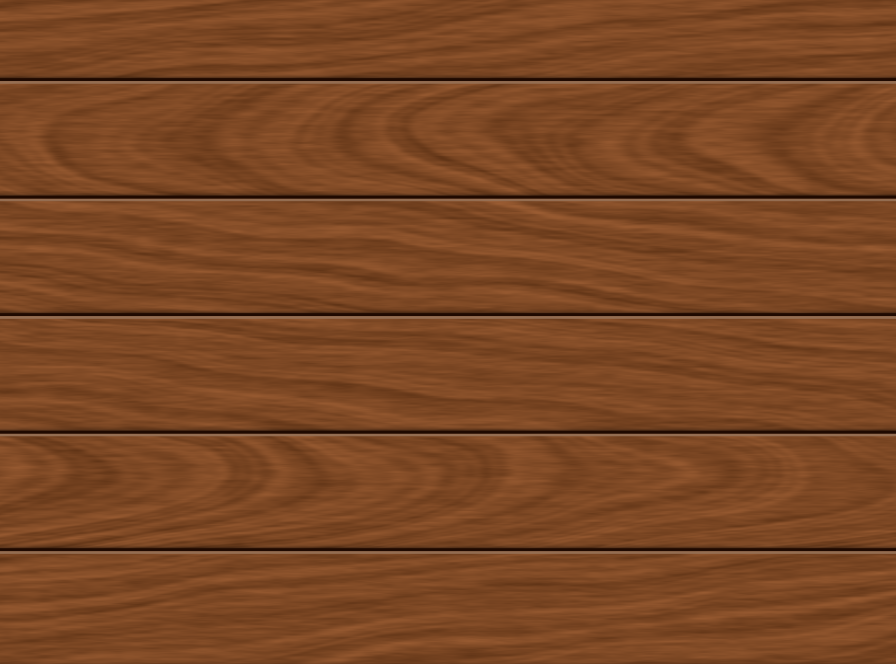
Give the GLSL for this texture, as a Shadertoy shader.

```glsl
// Six horizontal brown wood planks with straight and arched grain and bevelled seams.

const float PITCH = 0.177;         // plank height, in canvas heights
const float FIRST_SEAM = 0.170;    // height of the lowest seam
const float GROOVE_WIDTH = 0.024;  // in plank heights, as all values below
const float BEVEL_WIDTH = 0.023;
const float SHADE_REACH = 0.014;   // soft shadow above the groove
const float RING_CONTRAST = 0.27;
const float FIBRE_CONTRAST = 0.50;
const vec2 FIBRE_SCALE = vec2(3.5, 42.0);

const vec3 DARK_WOOD = vec3(0.365, 0.195, 0.080);
const vec3 LIGHT_WOOD = vec3(0.615, 0.368, 0.202);
const vec3 GROOVE = vec3(0.120, 0.035, 0.000);
const vec3 BEVEL = vec3(0.590, 0.445, 0.340);

// Grain of each plank, bottom to top: rings along, rings across, bow of the arch
const vec3 GRAIN[6] = vec3[6](
    vec3(-0.50, 4.6, 0.8),
    vec3(1.15, -2.2, 7.0),
    vec3(0.50, 4.8, 0.9),
    vec3(0.52, 4.4, -1.0),
    vec3(1.20, 0.3, -5.6),
    vec3(-0.55, 4.5, -0.8));

float hash(vec2 p) {
    p = fract(p * vec2(0.1031, 0.1137));
    p += dot(p, p.yx + 33.33);
    return fract((p.x + p.y) * p.x * 7.31);
}

float valueNoise(vec2 p) {
    vec2 cell = floor(p);
    vec2 f = fract(p);
    f = f * f * (3.0 - 2.0 * f);
    float low = mix(hash(cell), hash(cell + vec2(1, 0)), f.x);
    float high = mix(hash(cell + vec2(0, 1)), hash(cell + vec2(1, 1)), f.x);
    return mix(low, high, f.y);
}

// Uneven growth rings from layered sines, about -1 to 1
float ringTone(float r) {
    float broad = sin(5.2 * r + 1.3 * sin(1.9 * r));
    float medium = sin(10.7 * r + 1.1 * sin(3.1 * r + 2.0));
    float fine = sin(22.3 * r + 1.4 * sin(4.7 * r));
    return 0.50 * broad + 0.32 * medium + 0.22 * fine;
}

// Short horizontal streaks, about -0.5 to 0.5
float fibres(vec2 p) {
    float tone = 0.0;
    float weight = 0.5;
    for (int i = 0; i < 3; i++) {
        tone += weight * (valueNoise(p) - 0.5);
        p = p * vec2(1.9, 1.6) + 17.3;
        weight *= 0.65;
    }
    return tone;
}

// Wood brightness from 0 to 1; p is in plank heights
float woodTone(vec2 p, float plank) {
    vec3 grain = GRAIN[int(plank)];
    float v = p.y - 0.5;
    vec2 seeded = p + vec2(13.7, 41.0) * (plank + 1.0);

    // Bent ring field with a slow wobble
    float ring = grain.x * p.x + grain.y * v + grain.z * v * v + 7.3 * plank;
    ring += 0.16 * sin(1.3 * p.x + 3.0 * v + 2.0 * plank);
    ring += 0.10 * sin(2.9 * p.x - 5.0 * v + plank);
    ring += 0.30 * (valueNoise(seeded * vec2(1.1, 2.6)) - 0.5);
    ring += 0.07 * fibres(seeded * vec2(4.0, 22.0));

    // Rings fade in and out along the plank
    float strength = mix(0.55, 1.2, valueNoise(seeded * vec2(0.9, 3.0) + 5.0));
    float tone = 0.5 + RING_CONTRAST * strength * ringTone(ring);
    tone += FIBRE_CONTRAST * fibres(seeded * FIBRE_SCALE);
    return clamp(tone, 0.0, 1.0);
}

void mainImage(out vec4 fragColor, in vec2 fragCoord) {
    vec2 p = fragCoord / iResolution.y;
    float row = (p.y - FIRST_SEAM) / PITCH;
    float plank = clamp(floor(row) + 1.0, 0.0, 5.0);
    vec2 local = vec2(p.x / PITCH, fract(row));

    vec3 color = mix(DARK_WOOD, LIGHT_WOOD, woodTone(local, plank));

    // Seam: lit edge of the lower plank under a dark groove
    float d = local.y - step(0.5, local.y);
    float soft = 0.6 / (iResolution.y * PITCH);
    float above = smoothstep(-soft, soft, d);
    float bevel = smoothstep(-BEVEL_WIDTH - soft, -BEVEL_WIDTH + soft, d) * (1.0 - above);
    float groove = above * (1.0 - smoothstep(GROOVE_WIDTH - soft, GROOVE_WIDTH + soft, d));
    float shade = above * exp(-max(d - GROOVE_WIDTH, 0.0) / SHADE_REACH);

    color *= 1.0 - 0.5 * shade;
    color = mix(color, BEVEL, 0.9 * bevel);
    color = mix(color, GROOVE, groove);
    fragColor = vec4(color, 1.0);
}
```
